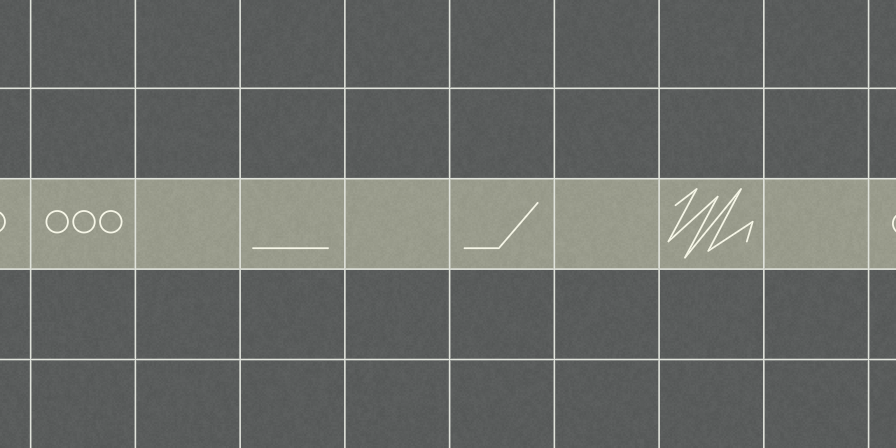
This background is drawn by a Shadertoy shader. Its source:

```glsl
// Grey grainy panel with a thin pale grid and an olive band of line doodles.
#define CELL vec2(0.2338, 0.2018)
#define GRID_ORIGIN vec2(0.0684, 0.1975)
#define LINE_WIDTH 0.0036
#define DOODLE_WIDTH 0.0040
#define RING_RADIUS 0.0240
#define RING_STEP 0.0599
#define GRAIN 0.035
#define PANEL vec3(0.350, 0.360, 0.358)
#define BAND vec3(0.600, 0.608, 0.548)
#define GRID_INK vec3(0.88, 0.89, 0.86)
#define DOODLE_INK vec3(0.96, 0.96, 0.90)

float hash(vec2 p) {
    return fract(sin(dot(p, vec2(12.9898, 78.233))) * 43758.5453);
}

float valueNoise(vec2 p) {
    vec2 cell = floor(p), f = fract(p);
    f = f * f * (3.0 - 2.0 * f);
    float low = mix(hash(cell), hash(cell + vec2(1, 0)), f.x);
    float high = mix(hash(cell + vec2(0, 1)), hash(cell + vec2(1, 1)), f.x);
    return mix(low, high, f.y);
}

float segment(vec2 p, vec2 a, vec2 b) {
    vec2 pa = p - a, ba = b - a;
    return length(pa - ba * clamp(dot(pa, ba) / dot(ba, ba), 0.0, 1.0));
}

// Share of a pixel covered by a stroke whose centre is at distance d
float stroke(float d, float width, float pixel) {
    return clamp(0.5 * (width + pixel) - d, 0.0, min(width, pixel)) / pixel;
}

// Three rings in a row
float rings(vec2 p, vec2 centre) {
    p -= centre;
    p.x -= RING_STEP * clamp(round(p.x / RING_STEP), -1.0, 1.0);
    return abs(length(p) - RING_RADIUS);
}

float scribble(vec2 p) {
    vec2 corners[9] = vec2[9](
        vec2(1.508, 0.542), vec2(1.555, 0.578), vec2(1.492, 0.461),
        vec2(1.602, 0.561), vec2(1.529, 0.425), vec2(1.654, 0.578),
        vec2(1.581, 0.440), vec2(1.680, 0.505), vec2(1.667, 0.461));
    float d = 1.0;
    for (int i = 0; i < 8; i++) d = min(d, segment(p, corners[i], corners[i + 1]));
    return d;
}

float doodles(vec2 p) {
    float d = rings(p, vec2(0.1875, 0.505));
    d = min(d, rings(p, vec2(-0.0729, 0.505)));
    d = min(d, rings(p, vec2(2.0770, 0.501)));
    d = min(d, segment(p, vec2(0.565, 0.446), vec2(0.732, 0.446)));
    // Flat stroke that bends upward
    vec2 bend = vec2(1.1135, 0.446);
    d = min(d, segment(p, vec2(1.037, 0.446), bend));
    d = min(d, segment(p, bend, vec2(1.200, 0.547)));
    return min(d, scribble(p));
}

void mainImage(out vec4 fragColor, in vec2 fragCoord) {
    float pixel = 1.0 / iResolution.y;
    vec2 p = fragCoord * pixel;

    // Panel and band, the band filling the middle row of the grid
    vec2 row = GRID_ORIGIN.y + CELL.y * vec2(1.0, 2.0);
    float inside = min(p.y - row.x, row.y - p.y);
    float band = clamp(0.5 + inside / pixel, 0.0, 1.0);
    vec3 color = mix(PANEL, BAND, band);

    // Fine grain over faint mottling
    float grain = hash(floor(p * 256.0)) - 0.5;
    float mottle = valueNoise(p * vec2(110.0, 70.0)) - 0.5;
    color += GRAIN * (0.7 * grain + 0.5 * mottle);

    // Grid lines
    vec2 offset = p - GRID_ORIGIN;
    vec2 toLine = abs(offset - CELL * round(offset / CELL));
    float grid = max(stroke(toLine.x, LINE_WIDTH, pixel),
                     stroke(toLine.y, LINE_WIDTH, pixel));
    color = mix(color, GRID_INK, grid);

    // Doodles
    color = mix(color, DOODLE_INK, stroke(doodles(p), DOODLE_WIDTH, pixel));
    fragColor = vec4(color, 1.0);
}
```
